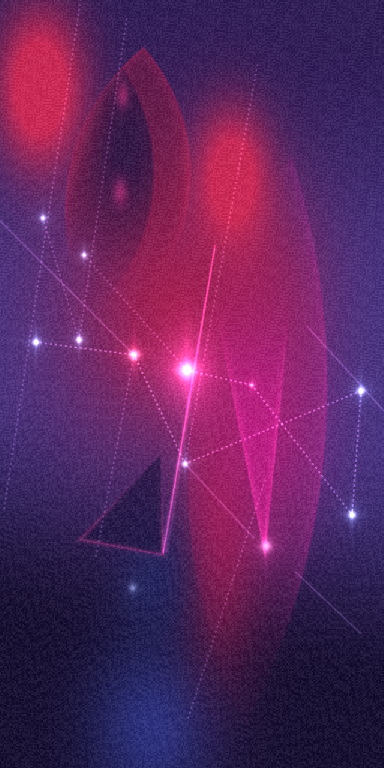
Give the GLSL for this background, as a WebGL 1 fragment shader.

```glsl
precision highp float;
// Night nebula: crimson and magenta glows over indigo, cut by curved petals
// and thin fins, joined by dotted lines between bright stars.
// Layers: gaussians, circle lenses, triangles, lines, stars, grain.
uniform vec2 u_resolution;

const vec3 NAVY = vec3(.10, .07, .20);
const vec3 INDIGO = vec3(.28, .21, .51);
const vec3 DUSK = vec3(.18, .11, .32);
const vec3 BLUE = vec3(.20, .23, .57);
const vec3 CRIMSON = vec3(.66, .12, .30);
const vec3 ROSE = vec3(.82, .17, .34);
const vec3 MAGENTA = vec3(.77, .12, .53);
const vec3 PINK = vec3(1., .32, .70);
const vec3 ICE = vec3(.50, .68, .92);
const vec3 LILAC = vec3(.82, .58, .88);

// Star nodes: x in 0..1, y in 0..2
const vec2 HEART = vec2(.487, 1.036);
const vec2 EMBER = vec2(.349, 1.076);
const vec2 WEST = vec2(.094, 1.109);
const vec2 WEST2 = vec2(.206, 1.115);
const vec2 NORTH = vec2(.219, 1.336);
const vec2 NORTH2 = vec2(.112, 1.432);
const vec2 EAST = vec2(.94, .982);
const vec2 EAST2 = vec2(.917, .659);
const vec2 SOUTH = vec2(.482, .792);
const vec2 JOINT = vec2(.656, .997);
const vec2 TIP = vec2(.693, .578);

const float SOFT = .004;
const float LINE_WIDTH = .0024;
const float DOT_STEP = .013;
const float GRAIN = .09;
const float GRAIN_CELLS = 256.;

float hash(vec2 p) {
  return fract(sin(dot(p, vec2(127.1, 311.7))) * 43758.5);
}

float glow(vec2 p, float x, float y, float rx, float ry) {
  vec2 q = (p - vec2(x, y)) / vec2(rx, ry);
  return exp(-dot(q, q));
}

float fill(float d) { return 1. - smoothstep(-SOFT, SOFT, d); }
float rim(float d, float width) { return exp(-abs(d) / width); }
float disc(vec2 p, float x, float y, float r) { return length(p - vec2(x, y)) - r; }

// Signed distance to a line, negative on its left
float side(vec2 p, vec2 a, vec2 b) {
  vec2 e = normalize(b - a);
  return e.y * (p.x - a.x) - e.x * (p.y - a.y);
}

float tri(vec2 p, vec2 a, vec2 b, vec2 c) {
  return max(side(p, a, b), max(side(p, b, c), side(p, c, a)));
}

float ray(vec2 p, vec2 a, vec2 b) {
  vec2 e = b - a;
  float t = clamp(dot(p - a, e) / dot(e, e), 0., 1.);
  float d = length(p - a - e * t) / LINE_WIDTH;
  return exp(-d * d);
}

float dots(vec2 p, vec2 a, vec2 b) {
  float along = dot(p - a, normalize(b - a)) / DOT_STEP;
  return ray(p, a, b) * smoothstep(.25, .8, .5 + .5 * cos(6.2832 * along));
}

vec3 star(vec2 p, vec2 c, float size, vec3 tint) {
  vec2 q = abs(p - c) / size;
  float halo = .4 * exp(-length(q) * .8);
  float spikes = .5 * exp(-q.x * 3. - q.y * .5) + .2 * exp(-q.y * 4. - q.x * .8);
  return vec3(.75 * exp(-2. * dot(q, q))) + tint * (halo + spikes);
}

vec3 backdrop(vec2 p) {
  vec3 col = mix(NAVY, INDIGO, smoothstep(.35, 1.05, p.y + .18 * p.x));
  col = mix(col, DUSK, smoothstep(1.2, 1.9, p.y) * .85);
  col = mix(col, BLUE, .8 * glow(p, .40, .10, .16, .22));
  col = mix(col, CRIMSON, .92 * glow(p, .45, 1.21, .29, .38));
  col = mix(col, CRIMSON, .5 * glow(p, .68, 1.28, .15, .25));
  col = mix(col, CRIMSON, .7 * glow(p, .57, .62, .10, .34));
  col = mix(col, MAGENTA, .6 * glow(p, .69, .88, .15, .28));
  return mix(col, BLUE * .7, .7 * glow(p, .41, .49, .10, .17));
}

vec3 petals(vec3 col, vec2 p) {
  // Tall right petal
  float outer = disc(p, -1.105, .997, 1.957);
  float body = fill(max(outer, disc(p, 1.95, .75, 1.46)));
  float fade = smoothstep(.2, .7, p.y) * (1. - smoothstep(1.1, 1.5, p.y));
  col = mix(col, mix(CRIMSON, MAGENTA, .4), body * (.04 + .24 * fade));
  col += MAGENTA * body * rim(outer, .025) * .13 * smoothstep(.25, .6, p.y);
  // Upper left petal with a dark inner lens
  float left = disc(p, .72, 1.45, .55);
  float lens = max(left, disc(p, 0., 1.55, .497));
  float inner = max(left, disc(p, -.1, 1.55, .5));
  float high = smoothstep(1.25, 1.5, p.y) * fill(lens);
  col = mix(col, CRIMSON * .8, .5 * high);
  col = mix(col, DUSK * .85, fill(inner) * .85 * glow(p, .32, 1.62, .13, .24));
  return col + ROSE * rim(lens, .012) * .16 * high;
}

vec3 fins(vec3 col, vec2 p) {
  float bright = tri(p, vec2(.55, 1.25), vec2(.69, .55), vec2(.76, 1.25));
  float low = fill(bright) * (1. - smoothstep(.85, 1.25, p.y));
  col = mix(col, MAGENTA, .65 * low) + PINK * rim(bright, .008) * .2 * low;
  float dark = tri(p, vec2(.417, .815), vec2(.21, .595), vec2(.425, .555));
  col = mix(col, NAVY * 1.3, fill(dark) * .65);
  col += ROSE * rim(dark, .004) * .4 * (1. - smoothstep(.55, .8, p.y));
  float blade = tri(p, vec2(.56, 1.36), vec2(.417, .56), vec2(.438, .56));
  return col + PINK * fill(blade) * .14;
}

vec3 lines(vec2 p) {
  float threads = dots(p, vec2(.21, 2.), vec2(.01, .67)) + dots(p, vec2(.33, 1.95), WEST2)
    + dots(p, vec2(.67, 1.83), SOUTH) + dots(p, NORTH2, WEST2) + dots(p, NORTH, HEART)
    + dots(p, EMBER, vec2(.25, .55)) + dots(p, vec2(.69, .75), vec2(.49, .13));
  float links = dots(p, WEST, EMBER) + dots(p, EMBER, SOUTH) + dots(p, HEART, JOINT)
    + dots(p, JOINT, EAST2) + dots(p, SOUTH, EAST) + dots(p, EAST, EAST2);
  float rays = ray(p, vec2(0., 1.425), EMBER) + ray(p, vec2(.8, 1.15), vec2(1., .93))
    + ray(p, SOUTH, vec2(.66, .6)) + ray(p, vec2(.77, .51), vec2(.94, .35));
  float edge = ray(p, vec2(.56, 1.36), vec2(.425, .56));
  return LILAC * (threads * .22 + links * .38 + rays * .2) + PINK * edge * .4;
}

vec3 stars(vec2 p) {
  vec3 light = star(p, HEART, .028, PINK) + star(p, EMBER, .017, ROSE);
  light += star(p, WEST, .011, ICE) + star(p, WEST2, .01, ICE);
  light += .7 * (star(p, NORTH, .01, ICE) + star(p, NORTH2, .01, ICE));
  light += star(p, EAST, .012, ICE) + star(p, EAST2, .012, ICE);
  light += .8 * star(p, SOUTH, .01, ICE) + .5 * star(p, JOINT, .008, PINK);
  light += .6 * star(p, TIP, .018, PINK) + .3 * star(p, vec2(.346, .469), .014, ICE);
  return light + ROSE * .4 * (glow(p, .32, 1.75, .014, .03) + glow(p, .313, 1.5, .018, .035));
}

void main() {
  vec2 p = gl_FragCoord.xy / u_resolution * vec2(1., 2.);
  vec3 col = fins(petals(backdrop(p), p), p);
  // Soft lights with flat cores
  col = mix(col, ROSE, min(.95, 1.35 * glow(p, .105, 1.77, .11, .2)));
  col = mix(col, ROSE, min(.93, 1.35 * glow(p, .605, 1.53, .09, .17)));
  col += PINK * .22 * glow(p, HEART.x, HEART.y, .07, .12);
  col += lines(p) + stars(p);
  col += GRAIN * (hash(floor(p * GRAIN_CELLS)) - .5);
  gl_FragColor = vec4(clamp(col, 0., 1.), 1.);
}
```
